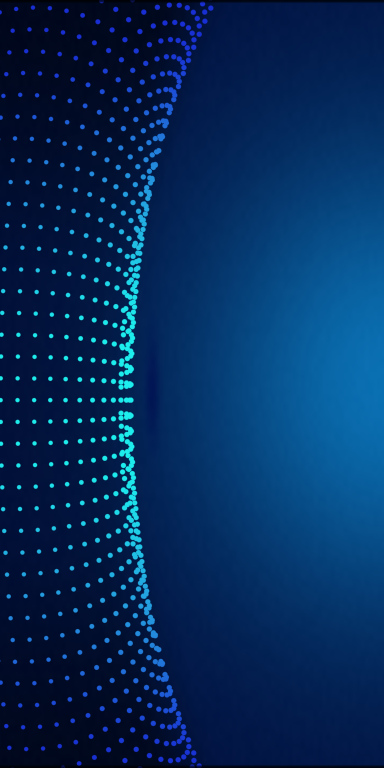
This background is drawn by a Shadertoy shader. Its source:

```glsl
// A flared tube of cyan and blue dots beside a soft blue glow on deep navy.

const vec3 NIGHT = vec3(0.005, 0.065, 0.245);
const vec3 GLOW = vec3(0.040, 0.440, 0.700);
const vec3 SMEAR = vec3(0.000, 0.060, 0.320);
const vec3 CYAN = vec3(0.120, 0.970, 0.960);
const vec3 AZURE = vec3(0.150, 0.600, 0.900);
const vec3 INDIGO = vec3(0.100, 0.190, 0.860);

// Canvas spans x 0..1 and y 0..2; the tube is narrowest at WAIST.
const vec2 WAIST = vec2(0.341, 0.958);
const float FLARE = 0.00026;
const float TUBE_RADIUS = 0.331;
const float ANGLE_STEP = 0.133;
const int BACK_COLUMNS = 3;
const int FRONT_COLUMNS = 17;

float hash(vec2 p) {
    vec3 q = fract(vec3(p.xyx) * 0.1031);
    q += dot(q, q.yzx + 33.33);
    return fract((q.x + q.y) * q.z);
}

float valueNoise(vec2 p) {
    vec2 cell = floor(p);
    vec2 f = fract(p);
    f = f * f * (3.0 - 2.0 * f);
    float low = mix(hash(cell), hash(cell + vec2(1, 0)), f.x);
    float high = mix(hash(cell + vec2(0, 1)), hash(cell + vec2(1, 1)), f.x);
    return mix(low, high, f.y);
}

float gaussian(vec2 offset, vec2 size) {
    vec2 q = offset / size;
    return exp(-dot(q, q));
}

// Navy field, side glow, shaded tube body and a dark smear at its waist.
vec3 background(vec2 p) {
    vec3 color = mix(NIGHT, GLOW, gaussian(p - vec2(1.03, 1.01), vec2(0.53, 0.63)));
    float dy = p.y - WAIST.y;
    float edge = WAIST.x + 0.185 * dy * dy;
    float body = 1.0 - smoothstep(edge - 0.12, edge + 0.07, p.x);
    color *= 1.0 - body * (0.12 + 0.42 * smoothstep(0.25, 1.0, abs(dy)));
    color = mix(color, SMEAR, 0.75 * gaussian(p - vec2(0.397, 0.985), vec2(0.018, 0.13)));
    return color + 0.010 * (valueNoise(p * vec2(90.0, 50.0)) - 0.5);
}

// Coverage of the dots: each column is one angle around the tube,
// and the nearest row in it follows from the row spacing there.
float tubeDots(vec2 p, float radius, float pixel) {
    float coverage = 0.0;
    for (int i = -BACK_COLUMNS; i <= FRONT_COLUMNS; i++) {
        float angle = float(i) * ANGLE_STEP;
        float spacing = 0.0404 + 0.0164 * sin(angle);
        float row = round((p.y - WAIST.y) / spacing);
        float rim = WAIST.x + FLARE * row * row;
        vec2 dot0 = vec2(rim - TUBE_RADIUS * (1.0 - cos(angle)), WAIST.y + row * spacing);
        float gap = length(p - dot0) - radius;
        coverage = max(coverage, 1.0 - smoothstep(-0.5 * pixel, 0.5 * pixel, gap));
    }
    return coverage;
}

// Dots turn from cyan at the waist to indigo at both ends.
vec3 dotColor(vec2 p) {
    float away = abs(p.y - WAIST.y) + 0.18 * max(WAIST.x - p.x, 0.0);
    vec3 color = mix(CYAN, AZURE, smoothstep(0.15, 0.65, away));
    return mix(color, INDIGO, smoothstep(0.52, 0.98, away));
}

void mainImage(out vec4 fragColor, in vec2 fragCoord) {
    vec2 p = fragCoord / iResolution.xy * vec2(1.0, 2.0);
    float pixel = 1.5 / iResolution.x;

    vec3 color = background(p);
    float radius = mix(0.0056, 0.0068, smoothstep(0.1, 0.34, p.x));
    color = mix(color, dotColor(p), 0.95 * tubeDots(p, radius, pixel));

    // Thin dark bands along the top and bottom
    float border = min(p.y, 2.0 - p.y);
    color *= mix(0.25, 1.0, smoothstep(0.002, 0.010, border));
    fragColor = vec4(color, 1.0);
}
```
